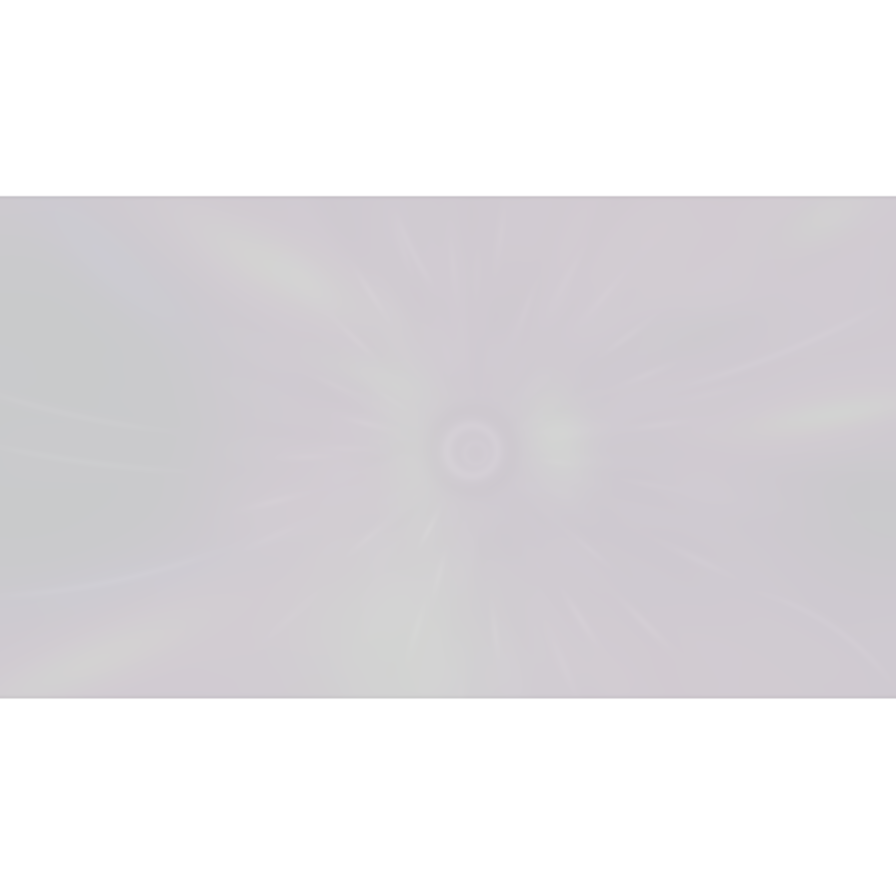
Reproduce this background procedurally as a Shadertoy shader.

```glsl
// A pale mauve band between white margins, holding a faint radial burst.
// Soft rotated glows set the large tints; periodic polar noise makes rays,
// and hashed dashes, thin curves and small rings add the finer detail.

#define BAND_BOTTOM 0.2205
#define BAND_TOP 0.7810
#define BURST_CENTER vec2(0.527, 0.497)
#define RAY_STRENGTH 0.014
#define DASH_COUNT 34
#define DASH_STRENGTH 0.016
#define MAUVE vec3(0.812, 0.792, 0.819)
#define COOL_GRAY vec3(0.790, 0.791, 0.798)
#define SAGE vec3(0.826, 0.832, 0.824)
#define ROSE vec3(0.830, 0.802, 0.826)
#define LAVENDER vec3(0.800, 0.797, 0.826)

const float TAU = 6.2831853;

float hash(vec2 p) {
    vec3 q = fract(p.xyx * 0.1031);
    q += dot(q, q.yzx + 33.33);
    return fract((q.x + q.y) * q.z);
}

// Value noise that repeats along x, so it closes around the circle.
float ringNoise(vec2 p, float period) {
    vec2 cell = floor(p), f = fract(p);
    f = f * f * (3.0 - 2.0 * f);
    float x0 = mod(cell.x, period), x1 = mod(cell.x + 1.0, period);
    float low = mix(hash(vec2(x0, cell.y)), hash(vec2(x1, cell.y)), f.x);
    float high = mix(hash(vec2(x0, cell.y + 1.0)), hash(vec2(x1, cell.y + 1.0)), f.x);
    return mix(low, high, f.y);
}

vec2 rotate(vec2 p, float a) {
    return vec2(cos(a) * p.x + sin(a) * p.y, cos(a) * p.y - sin(a) * p.x);
}

// Elliptical soft spot, its long axis turned by angle.
float glow(vec2 p, vec2 center, vec2 radii, float angle) {
    vec2 q = rotate(p - center, angle) / radii;
    return exp(-dot(q, q));
}

// Thin bowed stroke with faded ends.
float curve(vec2 p, vec2 center, float halfLength, float angle, float bend) {
    vec2 q = rotate(p - center, angle);
    float offset = q.y - bend * q.x * q.x;
    return exp(-pow(offset / 0.004, 2.0) - pow(q.x / halfLength, 4.0));
}

float ring(float r, float radius, float width) {
    return exp(-pow((r - radius) / width, 2.0));
}

// Large regions of tint, from the back to the front.
vec3 tints(vec2 p) {
    vec3 c = MAUVE;
    c = mix(c, ROSE, 0.7 * glow(p, vec2(0.76, 0.76), vec2(0.28, 0.11), 0.15));
    c = mix(c, ROSE, 0.6 * glow(p, vec2(0.77, 0.24), vec2(0.22, 0.07), -0.3));
    c = mix(c, ROSE, 0.5 * glow(p, vec2(0.35, 0.40), vec2(0.13, 0.18), -0.4));
    float grayLeft = glow(p, vec2(0.02, 0.54), vec2(0.25, 0.23), -0.2);
    c = mix(c, COOL_GRAY, smoothstep(0.12, 0.75, grayLeft));
    c = mix(c, COOL_GRAY, 0.9 * glow(p, vec2(0.99, 0.43), vec2(0.10, 0.07), -0.3));
    c = mix(c, COOL_GRAY, 0.4 * glow(p, vec2(0.77, 0.63), vec2(0.07, 0.025), 0.2));
    c = mix(c, LAVENDER, 0.8 * glow(p, vec2(0.12, 0.71), vec2(0.12, 0.03), -0.75));
    c = mix(c, LAVENDER, 0.6 * glow(p, vec2(0.14, 0.35), vec2(0.18, 0.025), 0.2));
    c = mix(c, ROSE, 0.8 * glow(p, vec2(0.13, 0.27), vec2(0.20, 0.05), 0.35));
    c = mix(c, SAGE, 0.7 * glow(p, vec2(0.10, 0.26), vec2(0.13, 0.025), 0.4));
    c = mix(c, ROSE, 0.8 * glow(p, vec2(0.30, 0.71), vec2(0.15, 0.055), -0.55));
    c = mix(c, SAGE, 0.8 * glow(p, vec2(0.31, 0.70), vec2(0.10, 0.028), -0.50));
    c = mix(c, ROSE, 0.8 * glow(p, vec2(0.90, 0.53), vec2(0.13, 0.035), 0.17));
    c = mix(c, SAGE, 0.9 * glow(p, vec2(0.93, 0.537), vec2(0.09, 0.016), 0.17));
    c = mix(c, SAGE, 0.6 * glow(p, vec2(0.92, 0.755), vec2(0.05, 0.025), 0.5));
    c = mix(c, SAGE, 0.9 * glow(p, vec2(0.45, 0.27), vec2(0.11, 0.12), 0.0));
    c = mix(c, SAGE, 0.6 * glow(p, vec2(0.46, 0.49), vec2(0.035, 0.14), 0.15));
    c = mix(c, SAGE, 0.5 * glow(p, vec2(0.42, 0.58), vec2(0.08, 0.02), -0.3));
    return mix(c, SAGE, 0.9 * glow(p, vec2(0.622, 0.512), vec2(0.035, 0.055), 0.25));
}

// Short bright dashes that point away from the burst center.
float dashes(vec2 d) {
    float sum = 0.0;
    for (int i = 0; i < DASH_COUNT; i++) {
        float id = float(i);
        float angle = TAU * (id + hash(vec2(id, 3.0))) / float(DASH_COUNT);
        float radius = mix(0.09, 0.30, hash(vec2(id, 7.0)));
        vec2 q = rotate(d, angle) - vec2(radius, 0.0);
        q /= vec2(0.008 + 0.10 * radius, 0.0025 + 0.007 * radius);
        sum += exp(-dot(q, q)) * mix(0.3, 1.0, hash(vec2(id, 11.0)));
    }
    return sum;
}

void mainImage(out vec4 fragColor, in vec2 fragCoord) {
    vec2 p = fragCoord / iResolution.xy;
    vec2 d = p - BURST_CENTER;
    float r = length(d);
    float turn = atan(d.y, d.x) / TAU + 0.5;
    vec3 color = tints(p);

    // Rays, quieter at the far left
    float depth = log(r + 0.03);
    float rays = 0.6 * ringNoise(vec2(turn * 30.0, depth * 2.5), 30.0)
               + 0.4 * ringNoise(vec2(turn * 72.0, depth * 4.0 + 9.0), 72.0) - 0.5;
    float calm = smoothstep(0.12, 0.38, p.x);
    color += RAY_STRENGTH * rays * smoothstep(0.03, 0.12, r) * mix(0.2, 1.0, calm);
    color += DASH_STRENGTH * dashes(d) * calm * vec3(1.0, 1.0, 0.9);

    // Long curved strokes near the sides
    float strokes = curve(p, vec2(0.08, 0.537), 0.10, -0.22, 0.5)
                  + curve(p, vec2(0.09, 0.485), 0.10, -0.14, 0.4)
                  + curve(p, vec2(0.12, 0.350), 0.12, 0.20, 0.6)
                  + curve(p, vec2(0.93, 0.300), 0.08, -0.60, -1.8)
                  + curve(p, vec2(0.87, 0.605), 0.11, 0.38, 0.5)
                  + curve(p, vec2(0.46, 0.720), 0.04, -1.10, 1.5);
    color += 0.011 * strokes;

    // Small eye of rings at the center
    color += 0.017 * ring(r, 0.028, 0.006) - 0.008 * ring(r, 0.046, 0.010);
    color += 0.008 * ring(length(d - vec2(0.004, -0.003)), 0.012, 0.004);

    // Dark rims and smooth band edges
    float edge = min(p.y - BAND_BOTTOM, BAND_TOP - p.y);
    float soft = max(0.0015, 1.0 / iResolution.y);
    color -= 0.05 * exp(-pow(edge / 0.0025, 2.0));
    color = mix(vec3(1.0), color, smoothstep(-soft, soft, edge));
    fragColor = vec4(color, 1.0);
}
```
